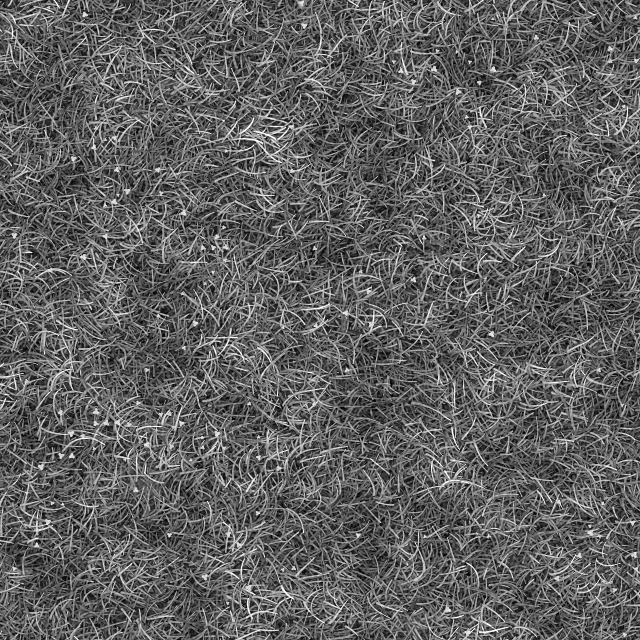
Write a WebGL 1 fragment shader that draws this texture.

```glsl
precision highp float;
// Dry, trampled grass in grey: layers of thin curved blades over dark soil.
// Each layer is a jittered grid of strokes with soft shade around them; gradient
// noise steers their lean, forms pale clumps and hollows, and groups tiny petals.

uniform vec2 u_resolution;

const int LAYERS = 14;               // blade layers, deepest first
const float CELLS_DEEP = 48.0;       // blade grid cells across, deepest layer
const float CELLS_TOP = 36.0;        // blade grid cells across, top layer
const float BLADE_HALF_WIDTH = 0.00105;
const float SHADE_REACH = 0.0055;
const float SHADE_STRENGTH = 0.18;
const float LEAN = 0.35;             // mean blade angle in radians
const float LEAN_DRIFT = 1.5;        // how far clumps turn the angle
const float LEAN_SPREAD = 2.7;       // random spread between blades
const float SOIL_TONE = 0.20;
const float DEEP_TONE = 0.31;
const float TOP_TONE = 0.66;
const float TONE_SPREAD = 0.46;
const float CLUMP_CONTRAST = 0.34;
const float GRAIN = 0.12;
const float PETAL_CELLS = 58.0;
const float PETAL_RADIUS = 0.0036;
const float PETAL_TONE = 0.86;

vec2 hash2(vec2 p) {
  vec3 q = fract(p.xyx * vec3(0.1031, 0.1030, 0.0973));
  q += dot(q, q.yzx + 33.33);
  return fract((q.xx + q.yz) * q.zy);
}

float cornerSlope(vec2 cell, vec2 offset) {
  float angle = 6.2832 * hash2(cell + 71.0).x;
  return dot(vec2(cos(angle), sin(angle)), offset);
}

// Gradient noise, roughly -1 to 1
float gradientNoise(vec2 p) {
  vec2 i = floor(p);
  vec2 f = p - i;
  vec2 u = f * f * f * (f * (f * 6.0 - 15.0) + 10.0);
  vec2 e = vec2(1.0, 0.0);
  float low = mix(cornerSlope(i, f), cornerSlope(i + e, f - e), u.x);
  float high = mix(cornerSlope(i + e.yx, f - e.yx), cornerSlope(i + 1.0, f - 1.0), u.x);
  return 1.4 * mix(low, high, u.y);
}

// Lays one grid of blades over the tone beneath it
float addBlades(float tone, vec2 uv, float layer, float lean, float clump, float pixel) {
  float depth = layer / float(LAYERS - 1);
  float cells = mix(CELLS_DEEP, CELLS_TOP, depth);
  vec2 p = uv * cells + layer * vec2(17.37, 9.71);
  vec2 home = floor(p);
  for (int y = -1; y <= 1; y++) {
    for (int x = -1; x <= 1; x++) {
      vec2 cell = home + vec2(float(x), float(y));
      vec2 place = hash2(cell + layer * 31.0);
      vec2 form = hash2(cell + layer * 31.0 + 211.0);
      vec2 look = hash2(cell + layer * 31.0 + 467.0);

      // Local frame: x runs along the blade, y across its bent spine
      float angle = lean + (form.x - 0.5) * LEAN_SPREAD;
      vec2 axis = vec2(cos(angle), sin(angle));
      vec2 d = p - cell - place;
      vec2 q = vec2(dot(d, axis), dot(d, vec2(-axis.y, axis.x)));
      float halfLength = mix(0.3, 0.92, form.y);
      q.y -= (look.x - 0.5) * 0.6 * q.x * q.x;

      float along = clamp(q.x / halfLength, -1.0, 1.0);
      float dist = length(vec2(max(abs(q.x) - halfLength, 0.0), q.y)) / cells;
      float width = BLADE_HALF_WIDTH * (1.0 - 0.35 * along) * mix(0.8, 1.25, place.x);
      float cover = clamp((width - dist) / pixel + 0.5, 0.0, 1.0);
      float shade = 1.0 - smoothstep(0.0, SHADE_REACH, dist);

      float bladeTone = mix(DEEP_TONE, TOP_TONE, depth) + (look.y - 0.5) * TONE_SPREAD;
      bladeTone *= (1.0 + CLUMP_CONTRAST * clump) * (1.0 + 0.15 * along);
      tone *= 1.0 - SHADE_STRENGTH * shade;
      tone = mix(tone, bladeTone, cover);
    }
  }
  return tone;
}

// Sparse, three-lobed pale petals, gathered where the noise is high
float petalCover(vec2 uv, float pixel) {
  vec2 p = uv * PETAL_CELLS;
  vec2 cell = floor(p);
  vec2 place = hash2(cell + 907.0);
  vec2 form = hash2(cell + 613.0);
  vec2 d = (p - cell - 0.5 - (place - 0.5) * 0.45) / PETAL_CELLS;
  float group = gradientNoise(cell / PETAL_CELLS * 5.0 + 40.0);
  float chance = 0.012 + 0.2 * smoothstep(0.1, 0.7, group);
  float lobes = 1.0 + 0.3 * cos(3.0 * atan(d.y, d.x + 0.00001) + 6.2832 * form.y);
  float radius = PETAL_RADIUS * mix(0.55, 1.15, place.y) * lobes;
  return step(form.x, chance) * clamp((radius - length(d)) / pixel + 0.5, 0.0, 1.0);
}

void main() {
  vec2 uv = gl_FragCoord.xy / u_resolution.y;
  float pixel = 1.0 / u_resolution.y;

  // Broad fields: blade lean, clumps with hollows, and rare bare spots
  float lean = LEAN + LEAN_DRIFT * gradientNoise(uv * vec2(5.0, 6.0) + 3.0);
  float clump = 0.6 * gradientNoise(uv * vec2(6.0, 9.0) + 11.0)
              + 0.6 * gradientNoise(uv * vec2(15.0, 21.0) + 23.0);
  float bare = smoothstep(0.55, 0.85, gradientNoise(uv * vec2(7.0, 11.0) + 57.0));
  float grain = gradientNoise(uv * 230.0);

  float tone = SOIL_TONE * (1.0 + 0.6 * clump) + 0.16 * gradientNoise(uv * 120.0);
  for (int i = 0; i < LAYERS; i++) {
    tone = addBlades(tone, uv, float(i), lean, clump, pixel);
  }
  tone += GRAIN * grain;
  tone = mix(tone, 0.46 + 0.15 * grain, 0.5 * bare);
  tone = mix(tone, PETAL_TONE + 0.1 * grain, petalCover(uv, pixel));
  gl_FragColor = vec4(vec3(clamp(tone, 0.03, 1.0)), 1.0);
}
```
